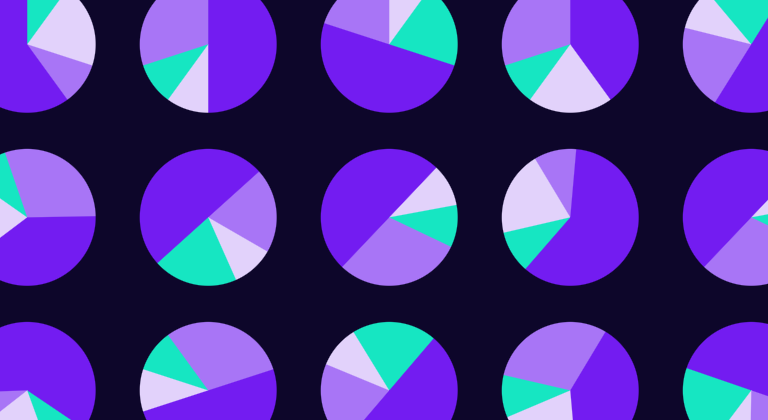
This pattern is drawn by a Shadertoy shader. Its source:

```glsl
// A grid of flat pie charts on a dark ground, five columns by three rows.
// Four chart kinds alternate by a triangle wave over the columns, flipped on
// odd rows; each chart is turned by its own angle and split in tenths.

const float TAU = 6.2831853;

// Layout, in canvas heights
const vec2 SPACING = vec2(0.431, 0.412);
const vec2 GRID_CENTER = vec2(0.0125, -0.0175);
const float RADIUS = 0.163;
const float EDGE_PIXELS = 1.2;
const int COLUMNS = 5;
const int ROWS = 3;

// Palette
const vec3 NAVY = vec3(0.05, 0.025, 0.165);
const vec3 VIOLET = vec3(0.45, 0.11, 0.945);
const vec3 LILAC = vec3(0.66, 0.46, 0.965);
const vec3 TEAL = vec3(0.085, 0.90, 0.76);
const vec3 PALE = vec3(0.885, 0.825, 0.985);

// Clockwise angle from the top where each violet slice starts, in degrees
const float TURN[15] = float[15](
    144.0, 0.0, 108.0, 0.0, 32.0,
    89.0, 228.0, 223.5, 5.0, 223.5,
    268.0, 72.0, 40.5, 31.0, 289.0);

// Ends of the first three slices of each chart kind, in tenths of a turn
const vec3 SLICE_ENDS[4] = vec3[4](
    vec3(6.0, 7.0, 9.0), vec3(5.0, 6.0, 7.0),
    vec3(5.0, 7.0, 8.0), vec3(4.0, 6.0, 7.0));

int wrapIndex(int i, int count) {
    return ((i % count) + count) % count;
}

// Coverage rising from 0 to 1 across an edge of the given width
float edge(float dist, float width) {
    return clamp(dist / width + 0.5, 0.0, 1.0);
}

// Slice colours that follow violet, clockwise
void sliceColors(int kind, out vec3 a, out vec3 b, out vec3 c) {
    a = kind == 0 ? TEAL : kind == 2 ? LILAC : PALE;
    b = kind == 0 || kind == 2 ? PALE : TEAL;
    c = kind == 2 ? TEAL : LILAC;
}

vec3 pieColor(vec2 p, int kind, float start, float width) {
    // The seam of the angle is moved inside the violet slice
    float seam = 0.2;
    float angle = atan(p.x, p.y) / TAU - start;
    float turn = fract(angle - seam) + seam;

    // Arc length per turn turns angles into distances for smoothing
    float arc = TAU * max(length(p), 0.0001);
    vec3 ends = SLICE_ENDS[kind] * 0.1;
    vec3 a, b, c;
    sliceColors(kind, a, b, c);

    vec3 color = mix(VIOLET, a, edge((turn - ends.x) * arc, width));
    color = mix(color, b, edge((turn - ends.y) * arc, width));
    color = mix(color, c, edge((turn - ends.z) * arc, width));
    return mix(color, VIOLET, edge((turn - 1.0) * arc, width));
}

void mainImage(out vec4 fragColor, in vec2 fragCoord) {
    float width = EDGE_PIXELS / iResolution.y;
    vec2 p = (fragCoord - 0.5 * iResolution.xy) / iResolution.y - GRID_CENTER;

    // Cell index from the top left, and position around the chart centre
    vec2 cell = floor(p / SPACING + 0.5);
    vec2 local = p - cell * SPACING;
    int column = wrapIndex(int(cell.x) + COLUMNS / 2, COLUMNS);
    int row = wrapIndex(ROWS / 2 - int(cell.y), ROWS);

    // Chart kind and rotation
    int kind = 3 - abs(3 - column);
    if (row % 2 == 1) kind = 3 - kind;
    float start = TURN[row * COLUMNS + column] / 360.0;

    // Disc over the ground
    float disc = edge(RADIUS - length(local), width);
    vec3 color = mix(NAVY, pieColor(local, kind, start, width), disc);
    fragColor = vec4(color, 1.0);
}
```
